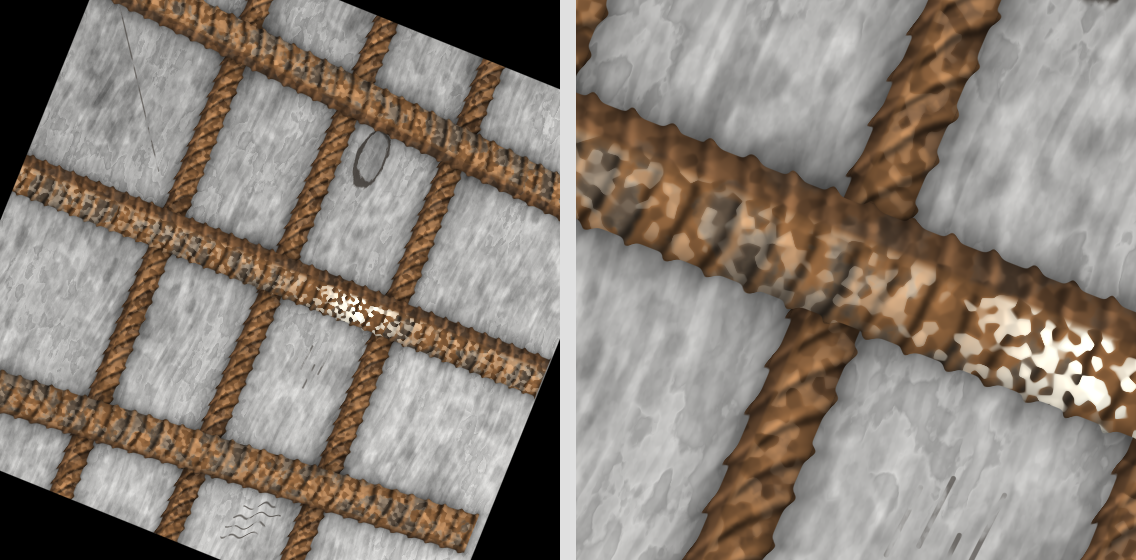
Left: the whole. Right: its middle third, enlarged.
Write a Shadertoy shader that draws this texture.

```glsl
// A tilted square of weathered grey board under a grid of rusty ribbed bars:
// three thin bars run up the board, three thick ones fan out across them.
// Each bar is a distance band with cosine ribs; smooth cellular noise adds wear.

const float TAU = 6.28319;
const float TILT = 0.384;        // clockwise turn of the board, radians
const float BOARD_HALF = 0.503;

const vec3 RUST = vec3(0.56, 0.39, 0.24);
const vec3 DARK_RUST = vec3(0.30, 0.215, 0.15);
const vec3 STEEL = vec3(0.49, 0.46, 0.41);
const vec3 PAINT = vec3(0.80, 0.77, 0.71);
const vec3 CRACK = vec3(0.25, 0.23, 0.21);

float hash(vec2 p) {
    vec3 h = fract(vec3(p.xyx) * 0.1031);
    h += dot(h, h.yzx + 33.33);
    return fract((h.x + h.y) * h.z);
}

// Smooth cellular noise: nearby cell values blended by distance
float cells(vec2 p) {
    vec2 base = floor(p), sum = vec2(0.0);
    for (int y = -1; y <= 1; y++)
    for (int x = -1; x <= 1; x++) {
        vec2 id = base + vec2(x, y);
        vec2 r = id + vec2(hash(id), hash(id + 57.0)) - p;
        sum += exp(-6.0 * dot(r, r)) * vec2(hash(id + 113.0), 1.0);
    }
    return sum.x / sum.y;
}

float cloud(vec2 p) {
    float total = 0.0, gain = 0.53;
    for (int i = 0; i < 4; i++) {
        total += gain * cells(p + 40.0);
        p = mat2(1.6, 1.2, -1.2, 1.6) * p;
        gain *= 0.5;
    }
    return total;
}

float segment(vec2 p, vec2 a, vec2 b) {
    vec2 ab = b - a;
    return length(p - a - ab * clamp(dot(p - a, ab) / dot(ab, ab), 0.0, 1.0));
}

float stroke(float d, float width, float px) {
    return 1.0 - smoothstep(width - px, width + px, d);
}

// Board surface: stains, fine speckle, grain and a few flaws
vec3 wood(vec2 q, float px) {
    float blotch = cloud(q * vec2(13.0, 9.0));
    float fine = cloud(q * vec2(75.0, 42.0) + 9.0);
    float grain = cells(vec2(q.x * 210.0 + 2.0 * sin(q.y * 17.0), q.y * 13.0) + 300.0);
    float tone = 0.72 + 0.38 * (blotch - 0.5) + 0.34 * (fine - 0.5) + 0.11 * (grain - 0.5);
    tone += 0.10 * (q.x - 0.7 * q.y);
    tone -= 0.17 * smoothstep(0.50, 0.64, blotch + 0.12 * q.y) * smoothstep(0.42, 0.58, fine);
    vec3 color = tone * vec3(1.0, 0.997, 0.988);

    // Oval knot with a dark, uneven rim
    vec2 k = (q - vec2(0.07, 0.265)) / vec2(0.024, 0.052);
    float rim = abs(length(k) - 1.0 + 0.35 * (fine - 0.5));
    color *= 1.0 - 0.15 * stroke(length(k), 1.0, 0.1);
    color = mix(color, CRACK, 0.85 * stroke(rim, 0.07 + 0.10 * smoothstep(0.0, -1.0, k.x + k.y), 0.06));

    // Long scratch, short splits along the grain, and wavy cracks
    float flaw = 0.65 * stroke(segment(q, vec2(-0.447, 0.344), vec2(-0.274, 0.099)), 0.0011, px);
    vec2 wavy = q + 0.004 * vec2(sin(q.y * 150.0), sin(q.x * 190.0) + sin(q.x * 83.0));
    for (int i = 0; i < 4; i++) {
        float n = float(i);
        vec2 split = vec2(0.082 + 0.016 * n, -0.10 + 0.018 * sin(n * 2.4));
        flaw = max(flaw, 0.6 * stroke(segment(q, split, split - vec2(0.004, 0.045)), 0.0015, px));
        vec2 crack = vec2(0.125 - 0.008 * n, -0.385 - 0.022 * n);
        vec2 reach = vec2(0.93, 0.37) * (0.03 + 0.02 * hash(vec2(n, 5.0)));
        flaw = max(flaw, 0.7 * stroke(segment(wavy, crack - reach, crack + reach), 0.0013, px));
    }
    return mix(color, CRACK, flaw * smoothstep(0.25, 0.5, fine));
}

// One ribbed bar; s = (along, across), wear = (rust, speck), seam in half widths
vec3 layBar(vec3 under, vec2 s, float halfWidth, float pitch, float slant,
            float seam, float endAt, float paint, float rusted, vec2 wear, float px) {
    float x = s.y / halfWidth;
    float phase = (s.x + slant * s.y + 0.006 * x * x) / pitch + 0.25 * (wear.x - 0.5);
    float ridge = pow(0.5 + 0.5 * cos(TAU * phase), 4.0);
    float groove = pow(0.5 + 0.5 * cos(TAU * (phase + 0.22)), 5.0);
    float d = max(abs(s.y) - halfWidth - 0.004 * ridge, s.x - endAt);

    vec3 body = mix(STEEL, RUST, smoothstep(0.40, 0.62, wear.x + rusted));
    body = mix(body, DARK_RUST, 0.55 * rusted + 0.5 * smoothstep(0.48, 0.68, 1.0 - wear.x));
    vec3 color = mix(body, RUST * 1.12, 0.65 * ridge) * (1.0 - 0.50 * groove);
    float beyond = smoothstep(-0.05, 0.12, (x - seam) * sign(seam));
    color = mix(color, DARK_RUST * (1.0 + 0.5 * ridge), 0.65 * beyond);
    color = mix(color, RUST * 0.85, 0.6 * stroke(abs(x - seam), 0.10, 0.06));
    color = mix(color, PAINT, paint * smoothstep(0.46, 0.62, wear.y) * (1.0 - beyond));
    color *= 0.55 + 0.55 * sqrt(max(1.0 - 0.85 * x * x, 0.0));
    color *= 0.72 + 0.56 * wear.y;

    vec3 shaded = under * (1.0 - 0.38 * exp(-85.0 * max(d, 0.0)));
    return mix(shaded, color, stroke(d, 0.0, px));
}

void mainImage(out vec4 fragColor, in vec2 fragCoord) {
    float px = 0.8 / iResolution.y;
    vec2 p = fragCoord / iResolution.xy - 0.5;
    float c = cos(TILT), t = sin(TILT);
    vec2 q = vec2(c * p.x - t * p.y, t * p.x + c * p.y);
    vec2 wear = vec2(cloud(q * 38.0 + 70.0), cells(q * 150.0 + 200.0));
    vec3 color = wood(q, px);

    for (int i = -1; i <= 1; i++) {   // thin bars
        float n = float(i);
        float middle = -0.006 + 0.214 * n + 0.02 * q.y * (1.0 - abs(n));
        color = layBar(color, vec2(q.y + 0.011 * n, q.x - middle), 0.020, 0.031,
                       -1.2, -0.55, 1.0, 0.08, 0.42, wear, px);
    }
    for (int i = -1; i <= 1; i++) {   // thick bars, spreading apart to the left
        float n = float(i);
        float middle = 0.008 + 0.345 * n + (0.010 - 0.08 * n) * q.x;
        float seam = i == 0 ? 0.38 : -0.65 + 0.20 * n;
        float patchy = 0.9 * exp(-150.0 * (q.x - 0.15) * (q.x - 0.15)) + 0.25;
        color = layBar(color, vec2(q.x, q.y - middle), 0.035, 0.0255 + 0.005 * abs(n),
                       0.12 * n, seam, i < 0 ? 0.487 : 0.501, i == 0 ? patchy : 0.12,
                       0.05, wear, px);
    }
    float edge = max(abs(q.x), abs(q.y)) - BOARD_HALF;
    fragColor = vec4(color * stroke(edge, 0.0, px), 1.0);
}
```
